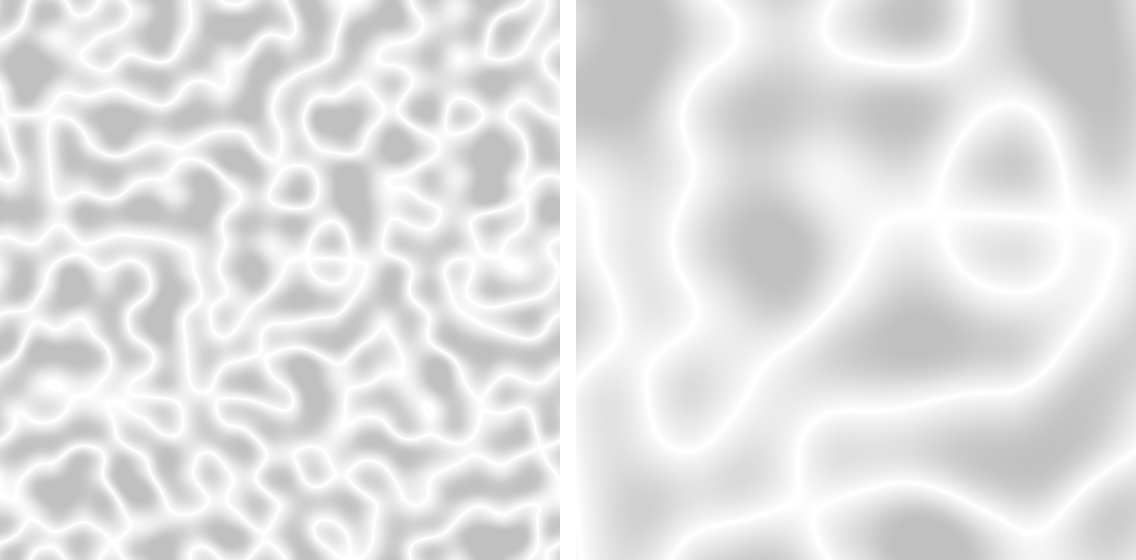
Left: the whole. Right: its middle third, enlarged.
Give the GLSL for this texture, as a WebGL 1 fragment shader.

```glsl
precision highp float;
// Soft grey marbling crossed by thin, winding white veins.
// Wrapping gradient noise is folded at zero: the fold becomes the veins,
// and the distance from it shades smoothly down to flat grey pools.

uniform vec2 u_resolution;

const float CELLS = 12.0;        // noise cells across the tile
const float CORNER_LIFT = 0.30;  // random height at lattice corners
const float NOISE_SPREAD = 0.25; // typical noise amplitude
const float POOL_LEVEL = 1.9;    // folded height where the grey flattens
const float POOL_EASE = 0.6;     // 0 = linear slope, 1 = eased slope
const float VEIN_WIDTH = 0.14;   // falloff of the bright vein
const float VEIN_ROUND = 0.04;   // softens the crest of the vein
const float VEIN_DROP = 0.035;   // brightness lost just beside a vein
const float POOL_DROP = 0.212;   // further loss down to the pools
const vec3 VEIN_COLOR = vec3(1.0);

float hash(vec2 p) {
  return fract(sin(dot(p, vec2(127.1, 311.7))) * 43758.5453);
}

// Height contributed by one lattice corner: random slope plus random lift.
float corner(vec2 cell, vec2 offset) {
  vec2 id = mod(cell, CELLS);
  float angle = 6.28319 * hash(id);
  float lift = CORNER_LIFT * (2.0 * hash(id + 37.0) - 1.0);
  return dot(vec2(cos(angle), sin(angle)), offset) + lift;
}

// Gradient noise that wraps after CELLS units.
float wrappedNoise(vec2 p) {
  vec2 cell = floor(p);
  vec2 f = p - cell;
  vec2 fade = f * f * f * (f * (f * 6.0 - 15.0) + 10.0);
  vec2 e = vec2(1.0, 0.0);
  float bottom = mix(corner(cell, f), corner(cell + e.xy, f - e.xy), fade.x);
  float top = mix(corner(cell + e.yx, f - e.yx),
                  corner(cell + e.xx, f - e.xx), fade.x);
  return mix(bottom, top, fade.y);
}

void main() {
  vec2 uv = gl_FragCoord.xy / u_resolution;
  float height = wrappedNoise(uv * CELLS) / NOISE_SPREAD;

  // Fold at zero, with a slightly rounded crest.
  float fold = sqrt(height * height + VEIN_ROUND * VEIN_ROUND) - VEIN_ROUND;

  // Steep drop beside the vein, then a long slope into the pools.
  float vein = 1.0 - exp(-fold / VEIN_WIDTH);
  float slope = clamp(fold / POOL_LEVEL, 0.0, 1.0);
  float pool = mix(slope, smoothstep(0.0, 1.0, slope), POOL_EASE);

  vec3 color = VEIN_COLOR - VEIN_DROP * vein - POOL_DROP * pool;
  gl_FragColor = vec4(color, 1.0);
}
```
